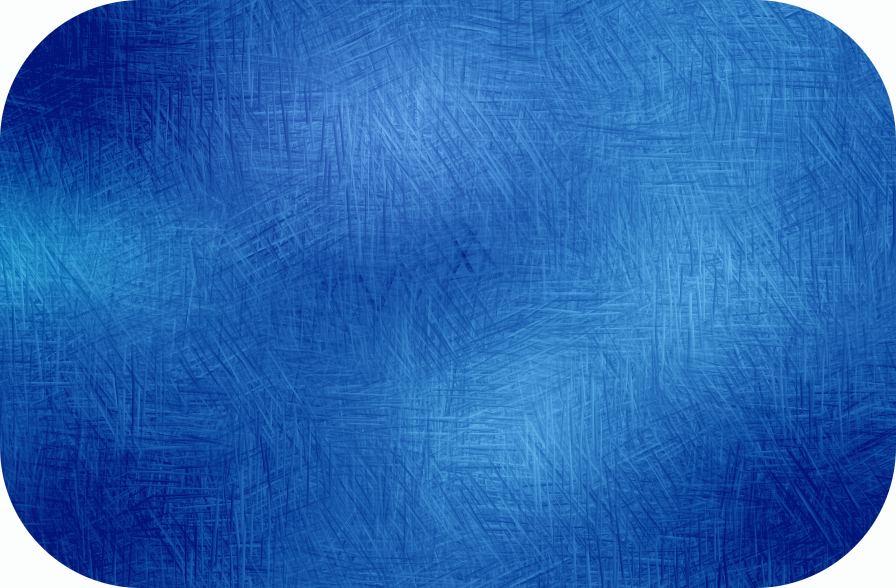
A WebGL 1 fragment shader for this background:

```glsl
precision highp float;
// Brushed blue panel with rounded corners: soft pools of light and shade
// under many layers of fine straight scratches. Each layer is a turned grid
// with one bevelled stroke per cell; broader dark shards cross the middle.

uniform vec2 u_resolution;

#define DEEP vec3(0.02, 0.15, 0.52)
#define NAVY vec3(0.05, 0.29, 0.62)
#define BLUE vec3(0.12, 0.39, 0.70)
#define AZURE vec3(0.20, 0.51, 0.78)
#define SKY vec3(0.30, 0.62, 0.86)
#define GLINT vec3(0.52, 0.80, 0.95)
#define PAPER vec3(0.99, 0.995, 0.995)
#define CORNER_RADIUS 0.24
#define SCRATCH_CELL vec2(0.085, 0.0115)
#define SCRATCH_WIDTH 0.0021
#define SCRATCH_CONTRAST 0.25
#define BEVEL 0.7

vec2 hash2(vec2 p) {
  vec2 k = vec2(dot(p, vec2(127.1, 311.7)), dot(p, vec2(269.5, 183.3)));
  return fract(sin(k) * 43758.545);
}

mat2 turn(float angle) {
  float c = cos(angle), s = sin(angle);
  return mat2(c, -s, s, c);
}

float cornerSlope(vec2 cell, vec2 corner, vec2 f) {
  return dot(hash2(cell + corner) * 2.0 - 1.0, f - corner);
}

float gradientNoise(vec2 p) {
  vec2 i = floor(p), f = fract(p);
  vec2 u = f * f * f * (f * (f * 6.0 - 15.0) + 10.0);
  float low = mix(cornerSlope(i, vec2(0.0), f), cornerSlope(i, vec2(1.0, 0.0), f), u.x);
  float high = mix(cornerSlope(i, vec2(0.0, 1.0), f), cornerSlope(i, vec2(1.0), f), u.x);
  return mix(low, high, u.y);
}

float glow(vec2 p, vec2 center, vec2 radius) {
  vec2 d = (p - center) / radius;
  return exp(-dot(d, d));
}

// One layer of strokes: x is tone times coverage, y is coverage
vec2 strokes(vec2 p, float angle, vec2 cell, float width, float seed) {
  float pixel = 1.0 / u_resolution.y;
  vec2 q = turn(angle) * p / cell;
  vec2 paint = vec2(0.0);
  for (int x = -1; x <= 1; x++) {
    for (int y = -1; y <= 1; y++) {
      vec2 id = floor(q) + vec2(float(x), float(y));
      vec2 place = hash2(id + seed * 17.3);
      vec2 shape = hash2(id + seed * 17.3 + 51.7);
      vec2 d = turn((shape.x - 0.5) * 0.2) * ((q - id - place) * cell);
      float along = abs(d.x) / (cell.x * mix(0.4, 0.9, shape.y));
      float halfWidth = width * mix(0.5, 1.3, fract(shape.x * 7.0 + shape.y * 5.0));
      float cover = clamp((halfWidth - abs(d.y)) / pixel + 0.5, 0.0, 1.0);
      cover *= 1.0 - smoothstep(0.6, 1.0, along);
      float tone = fract(place.x * 13.0 + shape.y * 7.0) * 2.0 - 1.0;
      tone += BEVEL * clamp(d.y / halfWidth, -1.0, 1.0);
      paint = mix(paint, vec2(tone, 1.0), cover);
    }
  }
  return paint;
}

// Broad pools of light and shade
float lightField(vec2 p) {
  float light = 0.42 + 0.12 * gradientNoise(p * 3.5);
  light -= 0.55 * glow(p, vec2(0.08, 0.90), vec2(0.30, 0.20));
  light += 0.40 * glow(p, vec2(0.68, 0.80), vec2(0.28, 0.17));
  light += 0.30 * glow(p, vec2(1.20, 0.90), vec2(0.25, 0.25));
  light += 0.45 * glow(p, vec2(1.16, 0.50), vec2(0.22, 0.20));
  light += 0.50 * glow(p, vec2(0.88, 0.27), vec2(0.20, 0.16));
  light += 0.35 * glow(p, vec2(0.08, 0.56), vec2(0.30, 0.10));
  light -= 0.50 * glow(p, vec2(1.42, 0.10), vec2(0.30, 0.22));
  light -= 0.45 * glow(p, vec2(0.12, 0.08), vec2(0.32, 0.22));
  return light - 0.12 * glow(p, vec2(0.60, 0.50), vec2(0.20, 0.10));
}

vec3 ramp(float light) {
  float l = clamp(light, -0.12, 1.4) * 4.0;
  vec3 color = mix(DEEP, NAVY, min(l, 1.0));
  color = mix(color, BLUE, clamp(l - 1.0, 0.0, 1.0));
  color = mix(color, AZURE, clamp(l - 2.0, 0.0, 1.0));
  color = mix(color, SKY, clamp(l - 3.0, 0.0, 1.0));
  return mix(color, GLINT, clamp((l - 4.0) / 1.6, 0.0, 1.0));
}

void main() {
  vec2 p = gl_FragCoord.xy / u_resolution.y;
  float relief = 0.0;

  // Dark shards in a tilted central band
  float band = glow(turn(0.34) * (p - vec2(0.77, 0.56)), vec2(0.0), vec2(0.33, 0.09));
  for (int i = 0; i < 3; i++) {
    float k = float(i);
    vec2 shard = strokes(p, 0.2 + 0.95 * k, vec2(0.15, 0.03), 0.005, 40.0 + k);
    relief = mix(relief, relief * (1.0 - shard.y) + 1.2 * shard.x - 0.9 * shard.y, band);
  }

  // Fine scratches, gathered towards level and upright, in drifting patches
  for (int i = 0; i < 16; i++) {
    float k = float(i);
    float spread = k * 2.4;
    float angle = spread - 0.16 * sin(4.0 * spread) + 0.08;
    float patchy = smoothstep(-0.25, 0.3, gradientNoise(p * 5.0 + k * 9.7));
    vec2 scratch = strokes(p, angle, SCRATCH_CELL, SCRATCH_WIDTH, k + 1.0);
    float amount = patchy * (1.0 - 0.6 * band);
    relief = mix(relief, relief * (1.0 - scratch.y) + scratch.x, amount);
  }

  vec3 color = ramp(lightField(p) + SCRATCH_CONTRAST * relief);
  color += vec3(0.07, 0.0, 0.03) * glow(p, vec2(0.62, 0.78), vec2(0.30, 0.20));
  color += vec3(-0.07, 0.04, 0.0) * glow(p, vec2(0.0, 0.57), vec2(0.25, 0.12));

  // Rounded outline
  vec2 halfSize = 0.5 * vec2(u_resolution.x / u_resolution.y, 1.0);
  vec2 beyond = max(abs(p - halfSize) - halfSize + CORNER_RADIUS, 0.0);
  float edge = (length(beyond) - CORNER_RADIUS) * u_resolution.y;
  gl_FragColor = vec4(mix(color, PAPER, clamp(edge + 0.5, 0.0, 1.0)), 1.0);
}
```
